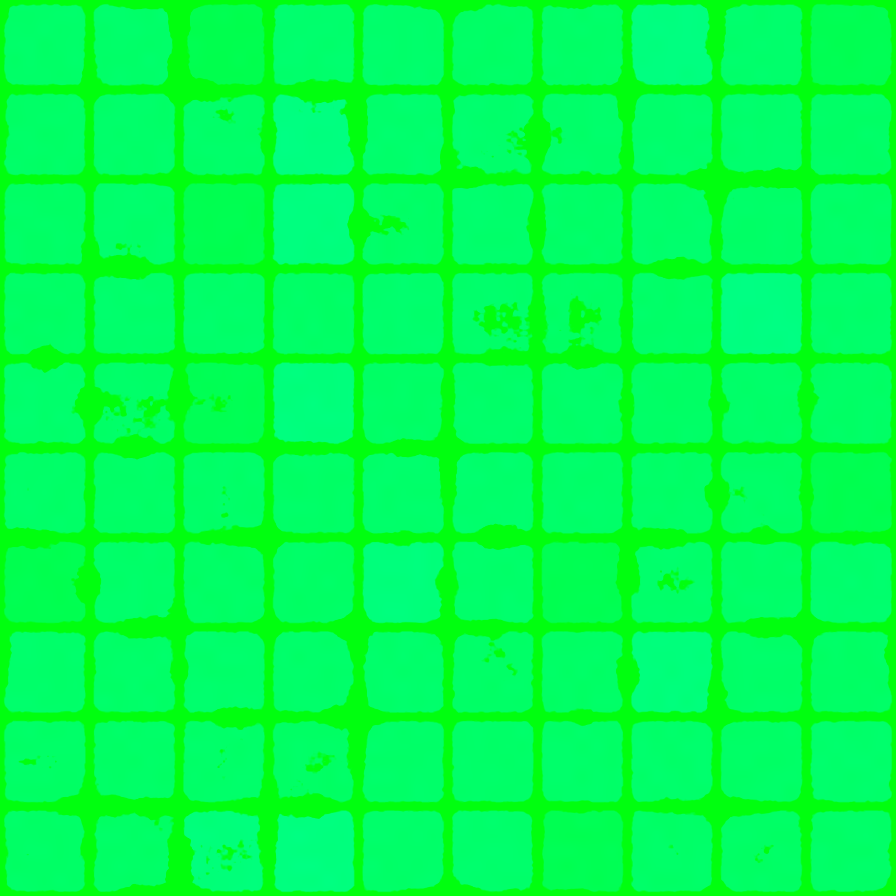
Reproduce this texture map procedurally as a WebGL 2 fragment shader.

```glsl
#version 300 es
precision highp float;
// Ten by ten square tiles with bright green grout between them.
// Each tile takes a hashed tone; wrapping noise widens and frays the grout,
// so that straight joints alternate with worn, crumbling ones.

uniform vec2 u_resolution;
out vec4 fragColor;

// Lengths are in tile widths, noise frequencies in lattice cells per tile.
const float TILES = 10.0;
const float JOINT_HALF_WIDTH = 0.047;
const float WORN_HALF_WIDTH = 0.034;
const float FRAY_DEPTH = 0.036;
const float WEAR_DEPTH = 0.125;
const float CORNER_RADIUS = 0.16;
const float EDGE_SOFTNESS = 0.012;
const float WEAR_FREQ = 2.0;
const float FRAY_FREQ = 16.0;
const float MOTTLE_FREQ = 6.0;
const float MOTTLE_AMOUNT = 0.025;
const float DARK_SHARE = 0.11;
const float LIGHT_SHARE = 0.14;

const vec3 GROUT = vec3(0.0, 1.0, 0.06);
const vec3 TILE_DARK = vec3(0.0, 1.0, 0.32);
const vec3 TILE_BASE = vec3(0.0, 1.0, 0.41);
const vec3 TILE_LIGHT = vec3(0.0, 1.0, 0.49);

float hash(vec2 p) {
    return fract(sin(dot(p, vec2(127.1, 311.7))) * 43758.5453);
}

// Hash of a lattice point that repeats after a whole number of cells
float wrapHash(vec2 cell, float period, float seed) {
    return hash(floor(mod(cell + 0.5, period)) + seed);
}

// Value noise that wraps across the canvas
float wrapNoise(vec2 p, float freq, float seed) {
    float period = TILES * freq;
    vec2 cell = floor(p * freq);
    vec2 f = fract(p * freq);
    f = f * f * (3.0 - 2.0 * f);
    float bottom = mix(wrapHash(cell, period, seed),
                       wrapHash(cell + vec2(1.0, 0.0), period, seed), f.x);
    float top = mix(wrapHash(cell + vec2(0.0, 1.0), period, seed),
                    wrapHash(cell + vec2(1.0, 1.0), period, seed), f.x);
    return mix(bottom, top, f.y);
}

// Tone of one tile: mostly base, with a few dark and light ones
vec3 tileColor(vec2 id) {
    float pick = hash(id + 3.7);
    float drift = (hash(id + 19.3) - 0.5) * 0.03;
    vec3 tone = TILE_BASE;
    if (pick < DARK_SHARE) tone = TILE_DARK;
    if (pick > 1.0 - LIGHT_SHARE) tone = TILE_LIGHT;
    return tone + vec3(0.0, 0.0, drift);
}

// Signed distance to the grout, negative inside it
float groutDistance(vec2 p) {
    vec2 toEdge = 0.5 - abs(fract(p) - 0.5);
    float straight = min(toEdge.x, toEdge.y);
    float rounded = CORNER_RADIUS - length(max(CORNER_RADIUS - toEdge, 0.0));

    float fray = mix(wrapNoise(p, FRAY_FREQ, 11.0),
                     wrapNoise(p, FRAY_FREQ * 2.0, 47.0), 0.35);
    float patches = 0.75 * wrapNoise(p, WEAR_FREQ, 5.0)
                  + 0.25 * wrapNoise(p, WEAR_FREQ * 2.0, 29.0);
    float wear = smoothstep(0.56, 0.95, patches);
    float wornWidth = WORN_HALF_WIDTH + FRAY_DEPTH * fray
                    + WEAR_DEPTH * wear * (0.7 + 0.6 * fray);
    return min(straight - JOINT_HALF_WIDTH, rounded - wornWidth);
}

void main() {
    vec2 p = gl_FragCoord.xy / u_resolution * TILES;
    float pixel = TILES / min(u_resolution.x, u_resolution.y);

    // Tile face with faint mottling
    vec3 color = tileColor(floor(p));
    color.b += (wrapNoise(p, MOTTLE_FREQ, 71.0) - 0.5) * MOTTLE_AMOUNT;

    // Grout over the tiles
    float softness = max(EDGE_SOFTNESS, 0.75 * pixel);
    float face = smoothstep(-softness, softness, groutDistance(p));
    fragColor = vec4(mix(GROUT, color, face), 1.0);
}
```
